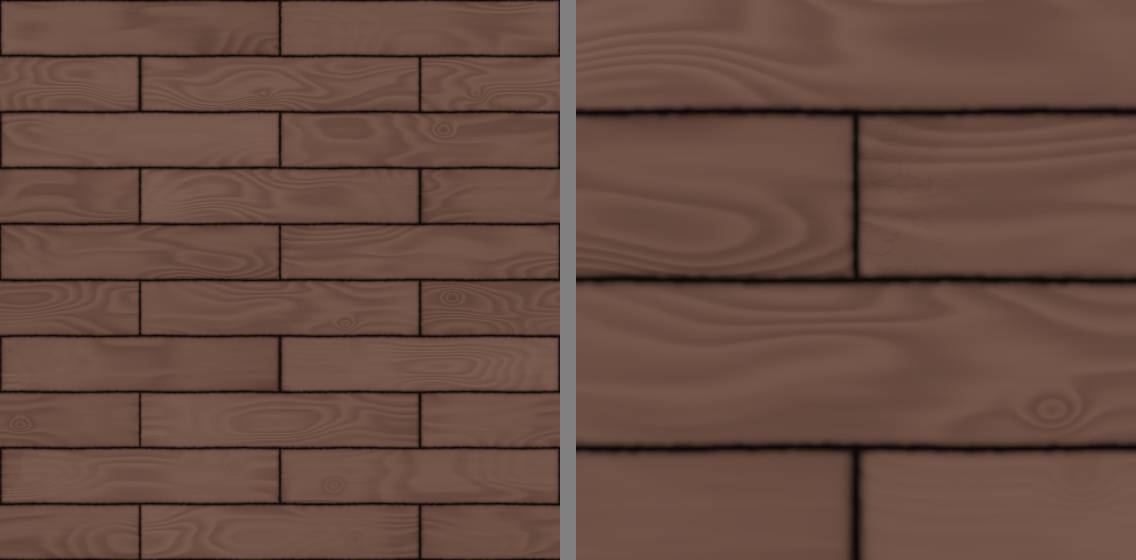
Left: the whole. Right: its middle third, enlarged.
A WebGL 2 fragment shader for this texture:

```glsl
#version 300 es
precision highp float;
// Brown wooden planks in a running bond: ten rows, two planks per row, every
// other row shifted by half a plank. Each plank gets its own tone, end-to-end
// fade, contour grain, knot and rough end; soft dark seams separate them.

#define ROWS 10.0
#define COLUMNS 2.0
#define SEAM_WIDTH 0.0028
#define SEAM_WOBBLE 0.0005
#define RING_COUNT 6.5
#define RING_STRENGTH 0.42
#define FIBRE_STRENGTH 0.22
#define ROUGH_STRENGTH 0.30
#define KNOT_CHANCE 0.45

uniform vec2 u_resolution;
out vec4 fragColor;

const float TAU = 6.2831853;
const vec3 SEAM_COLOR = vec3(0.055, 0.037, 0.030);
const vec3 DARK_WOOD = vec3(0.375, 0.262, 0.222);
const vec3 LIGHT_WOOD = vec3(0.495, 0.370, 0.326);

float hash(vec2 p) {
    vec3 h = fract(p.xyx * vec3(0.1031, 0.1030, 0.0973));
    h += dot(h, h.yzx + 33.33);
    return fract((h.x + h.y) * h.z);
}

float noise(vec2 p) {
    vec2 i = floor(p), f = fract(p);
    f = f * f * f * (f * (f * 6.0 - 15.0) + 10.0);
    float low = mix(hash(i), hash(i + vec2(1, 0)), f.x);
    float high = mix(hash(i + vec2(0, 1)), hash(i + vec2(1, 1)), f.x);
    return mix(low, high, f.y);
}

float fbm(vec2 p) {
    float sum = 0.0, weight = 0.5;
    for (int i = 0; i < 4; i++) {
        sum += weight * noise(p);
        p = p * 2.03 + 17.3;
        weight *= 0.5;
    }
    return sum;
}

// Soft groove: 0 in the seam, 1 on the open face
float seamProfile(float d, float width) {
    return 1.0 - exp(-pow(d / width, 1.5));
}

// Growth rings: a slow rise and a quicker fall, repeated along the field
float ringBand(float field) {
    float f = fract(field);
    return smoothstep(0.0, 0.65, f) * (1.0 - smoothstep(0.7, 1.0, f));
}

// Wood tone from 0 (dark) to 1 (light); q is centred, in canvas units
float woodTone(vec2 q, vec2 uv, vec2 id) {
    vec2 seed = 41.0 * vec2(hash(id + 3.1), hash(id + 7.7));

    // Long, bent contours, pulled into circles around an occasional knot
    vec2 knotPos = vec2(hash(id + 11.3) - 0.5, hash(id + 19.9) - 0.5) * vec2(0.42, 0.07);
    float hasKnot = step(hash(id + 23.5), KNOT_CHANCE);
    vec2 toKnot = (q - knotPos) * vec2(0.75, 1.0);
    float knot = hasKnot * exp(-dot(toKnot, toKnot) / 0.00016);
    float bend = noise(q * vec2(9.0, 14.0) + seed.yx) - 0.5;
    vec2 grainPos = q * vec2(4.5, 19.0) + seed + vec2(0.0, 0.5 * bend);
    float field = noise(grainPos) + 0.16 * noise(grainPos * vec2(2.0, 2.6));
    float figure = smoothstep(0.25, 0.7, noise(q * vec2(7.0, 12.0) + seed + 5.0));
    float rings = ringBand(field * RING_COUNT + 2.2 * knot) * mix(0.2, 1.0, figure);

    // Fine fibres running along the plank
    float fibres = fbm(q * vec2(9.0, 130.0) + seed) - 0.47;

    // Ragged patches, mostly near the left end
    float reach = mix(0.05, 0.3, hash(id + 31.0));
    float roughMask = (1.0 - smoothstep(0.0, reach, uv.x)) * step(0.4, hash(id + 37.0));
    float ragged = fbm(q * vec2(45.0, 125.0) + seed.yx);
    float flakes = 1.0 - smoothstep(0.0, 0.045, abs(ragged - 0.5));
    float stain = smoothstep(0.5, 0.75, noise(q * vec2(22.0, 34.0) + seed));

    // Plank tone, fade along its length and a little shade low on the face
    float tone = 0.69 + 0.24 * (hash(id + 43.0) - 0.5);
    tone += (hash(id + 47.0) - 0.68) * 0.62 * (uv.x - 0.5);
    tone -= 0.10 * smoothstep(0.45, 0.0, uv.y) * uv.x;
    tone -= RING_STRENGTH * rings + 0.14 * knot;
    tone += FIBRE_STRENGTH * fibres;
    tone -= ROUGH_STRENGTH * roughMask * (0.6 * flakes + 0.7 * stain);
    return tone;
}

void main() {
    vec2 p = gl_FragCoord.xy / u_resolution;
    p.y += SEAM_WOBBLE * sin(TAU * 5.0 * p.x + 4.0 * sin(TAU * p.y));

    // Plank grid
    float row = floor(p.y * ROWS);
    float shift = 0.5 * (1.0 - mod(row, 2.0));
    vec2 grid = vec2(p.x * COLUMNS - shift, p.y * ROWS);
    vec2 size = 1.0 / vec2(COLUMNS, ROWS);
    vec2 uv = fract(grid);
    vec2 id = mod(floor(grid), vec2(COLUMNS, ROWS));
    vec2 q = (uv - 0.5) * size;

    // Seams; each upright joint has its own width
    vec2 edge = size * 0.5 - abs(q);
    edge += 0.0009 * (noise(q * 170.0 + id * 9.0) - 0.5);
    edge = max(edge, 0.0);
    vec2 joint = vec2(mod(floor(grid.x + 0.5), COLUMNS), id.y);
    float jointWidth = SEAM_WIDTH * mix(0.65, 1.3, hash(joint + 53.0));
    float face = seamProfile(edge.x, jointWidth) * seamProfile(edge.y, SEAM_WIDTH);

    // Wider, faint shading towards the rim
    float rim = exp(-min(edge.x, edge.y) / 0.008);
    float tone = woodTone(q, uv, id) - 0.28 * rim;
    vec3 wood = mix(DARK_WOOD, LIGHT_WOOD, clamp(tone, -0.3, 1.05));
    fragColor = vec4(mix(SEAM_COLOR, wood, face), 1.0);
}
```
